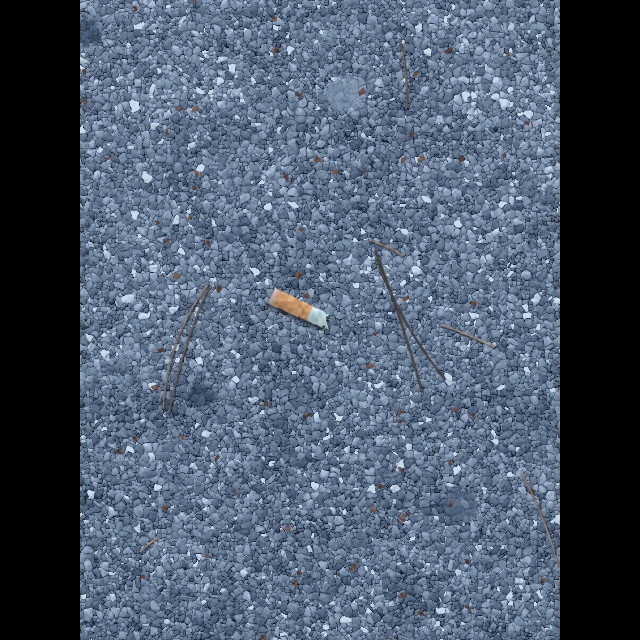
A WebGL 2 fragment shader for this texture:

```glsl
#version 300 es
precision highp float;
// Blue-grey asphalt with dry pine needles, a cigarette end and black side bars.
uniform vec2 u_resolution;
out vec4 fragColor;

struct Stone { vec2 offset; vec2 id; float edge; };

float hash21(vec2 p) {
  vec3 q = fract(p.xyx * 0.1031);
  q += dot(q, q.yzx + 33.33);
  return fract((q.x + q.y) * q.z);
}

vec2 hash22(vec2 p) { return vec2(hash21(p), hash21(p + 57.3)); }

float valueNoise(vec2 p) {
  vec2 i = floor(p), f = fract(p);
  f = f * f * (3.0 - 2.0 * f);
  vec2 e = vec2(0.0, 1.0);
  return mix(mix(hash21(i), hash21(i + e.yx), f.x),
             mix(hash21(i + e.xy), hash21(i + e.yy), f.x), f.y);
}

// Closest stretched, rotated stone; edge is zero along its border.
Stone nearestStone(vec2 p) {
  Stone s = Stone(vec2(0.0), vec2(0.0), 0.0);
  float first = 9.0, second = 9.0;
  for (int y = -1; y <= 1; y++) for (int x = -1; x <= 1; x++) {
    vec2 id = floor(p) + vec2(x, y);
    vec2 d = p - id - 0.1 - 0.8 * hash22(id);
    float angle = 6.2832 * hash21(id + 17.7);
    vec2 axis = vec2(cos(angle), sin(angle));
    float r = length(vec2(dot(d, axis) * 0.85, dot(d, vec2(-axis.y, axis.x)) * 1.2));
    if (r < first) { second = first; first = r; s.offset = d; s.id = id; }
    else second = min(second, r);
  }
  s.edge = second - first;
  return s;
}

// Brightness of one stone: random tone, pale chips, lit top, dark gap.
float stoneTone(Stone s, float paleShare) {
  float pale = step(1.0 - paleShare, hash21(s.id + 91.1));
  float lit = dot(s.offset, vec2(-0.3, 0.95));
  float gap = 1.0 - smoothstep(0.0, 0.3, s.edge);
  return 1.9 + 1.9 * (hash21(s.id + 31.9) - 0.5) + 1.6 * pale + 1.1 * lit - 1.6 * gap;
}

float asphaltTone(vec2 p) {
  vec2 warp = vec2(valueNoise(p * 130.0), valueNoise(p * 130.0 + 40.0)) - 0.5;
  vec2 q = p + warp * 0.005;
  Stone fine = nearestStone(q * 150.0);
  Stone coarse = nearestStone(q * 82.0 + 200.0);
  float present = step(hash21(coarse.id + 5.0), 0.55);
  float cover = present * smoothstep(0.03, 0.16, coarse.edge);
  float tone = mix(stoneTone(fine, 0.07) - 0.4 * present, stoneTone(coarse, 0.06), cover);
  tone += 1.0 * (valueNoise(p * 260.0) - 0.5) + 0.7 * (valueNoise(p * 14.0) - 0.5);
  return tone + 0.35 * (p.y - 0.5);
}

vec3 toneColor(float t) {
  vec3 c = mix(vec3(0.07, 0.10, 0.16), vec3(0.19, 0.25, 0.34), clamp(t + 1.0, 0.0, 1.0));
  c = mix(c, vec3(0.32, 0.39, 0.49), clamp(t, 0.0, 1.0));
  c = mix(c, vec3(0.43, 0.51, 0.60), clamp(t - 1.0, 0.0, 1.0));
  c = mix(c, vec3(0.57, 0.64, 0.75), clamp(t - 2.0, 0.0, 1.0));
  return mix(c, vec3(0.78, 0.86, 0.92), clamp(t - 3.0, 0.0, 1.0));
}

// x: position along the bowed line from a to b, y: signed offset across it.
vec2 alongLine(vec2 p, vec2 a, vec2 b, float bow) {
  vec2 d = b - a, n = normalize(vec2(-d.y, d.x));
  float t = dot(p - a, d) / dot(d, d);
  return vec2(t, dot(p - a, n) - bow * 4.0 * t * (1.0 - t));
}

float strip(vec2 line, float len, float halfWidth, float soft) {
  float d = max(abs(line.y) - halfWidth, (abs(line.x - 0.5) - 0.5) * len);
  return 1.0 - smoothstep(-soft, soft, d);
}

// Round worn spots: centre, radius, tone.
const vec4 SPOTS[4] = vec4[4](vec4(0.316, 0.385, 0.020, 0.2), vec4(0.720, 0.209, 0.026, 1.1),
  vec4(0.137, 0.948, 0.021, 0.3), vec4(0.540, 0.853, 0.030, 2.4));
// Needle ends, then bow of each.
const vec4 NEEDLES[9] = vec4[9](vec4(0.326, 0.557, 0.255, 0.362), vec4(0.326, 0.551, 0.264, 0.355),
  vec4(0.577, 0.625, 0.630, 0.600), vec4(0.586, 0.609, 0.659, 0.388), vec4(0.588, 0.596, 0.695, 0.408),
  vec4(0.689, 0.493, 0.773, 0.458), vec4(0.625, 0.935, 0.635, 0.831), vec4(0.815, 0.260, 0.872, 0.115),
  vec4(0.219, 0.138, 0.247, 0.160));
const float BOWS[9] = float[9](-0.016, -0.006, 0.002, 0.003, -0.009, 0.001, 0.004, 0.005, 0.001);

void main() {
  vec2 p = gl_FragCoord.xy / u_resolution;
  float pixel = 1.0 / u_resolution.y, soft = max(pixel, 0.001);
  float tone = asphaltTone(p), grain = valueNoise(p * 190.0);
  for (int i = 0; i < 4; i++) {
    float d = length(p - SPOTS[i].xy) - SPOTS[i].z + 0.008 * (grain - 0.5);
    tone = mix(tone, SPOTS[i].w + 0.25 * (tone - 1.5), 0.8 * (1.0 - smoothstep(-0.004, 0.004, d)));
  }
  vec3 color = toneColor(tone);

  // Sparse brown crumbs
  Stone crumb = nearestStone(p * 110.0 + 70.0);
  float crumbMask = step(0.992, hash21(crumb.id + 3.0)) * smoothstep(0.05, 0.25, crumb.edge);
  color = mix(color, mix(vec3(0.20, 0.13, 0.12), vec3(0.52, 0.36, 0.28), grain), 0.8 * crumbMask);

  // Pine needles with a thin shadow
  for (int i = 0; i < 9; i++) {
    vec2 a = NEEDLES[i].xy, b = NEEDLES[i].zw;
    vec2 line = alongLine(p, a, b, BOWS[i]);
    float len = length(b - a), dry = 0.55 + 0.45 * hash21(vec2(i, 4.0));
    if (i == 3 || i == 4) dry = 0.45;
    vec2 shade = alongLine(p + vec2(-0.001, 0.002), a, b, BOWS[i]);
    color *= 1.0 - 0.45 * strip(shade, len, 0.0018, 0.0018);
    vec3 straw = vec3(0.68, 0.62, 0.57) * dry * (0.8 + 0.35 * grain);
    color = mix(color, straw, strip(line, len, 0.0014, soft));
  }

  // Cigarette end: tan filter, torn pale paper, soft shadow
  vec2 head = vec2(0.424, 0.538), tail = vec2(0.512, 0.497);
  vec2 butt = alongLine(p, head, tail, 0.0);
  float torn = butt.x + 0.25 * (grain - 0.5) * smoothstep(0.7, 0.95, butt.x);
  float halfWidth = 0.0135 - 0.002 * butt.x + 0.002 * (grain - 0.5);
  vec2 under = alongLine(p + vec2(0.001, 0.005), head, tail, 0.0);
  color *= 1.0 - 0.55 * strip(under, 0.097, 0.013, 0.005);
  vec3 filterTan = mix(vec3(0.70, 0.50, 0.34), vec3(0.89, 0.71, 0.52), grain);
  filterTan = mix(vec3(0.80, 0.72, 0.69), filterTan, smoothstep(0.02, 0.14, butt.x));
  vec3 paper = mix(vec3(0.62, 0.74, 0.79), vec3(0.86, 0.94, 0.95), grain);
  vec3 wrap = mix(filterTan, paper, smoothstep(0.66, 0.70, butt.x));
  wrap *= 0.93 + 12.0 * butt.y;
  color = mix(color, wrap, strip(vec2(torn, butt.y), 0.097, halfWidth, soft));

  // Side bars
  float inside = 1.0 - smoothstep(-0.5 * pixel, 0.5 * pixel, abs(p.x - 0.5) - 0.375);
  fragColor = vec4(color * inside, 1.0);
}
```
